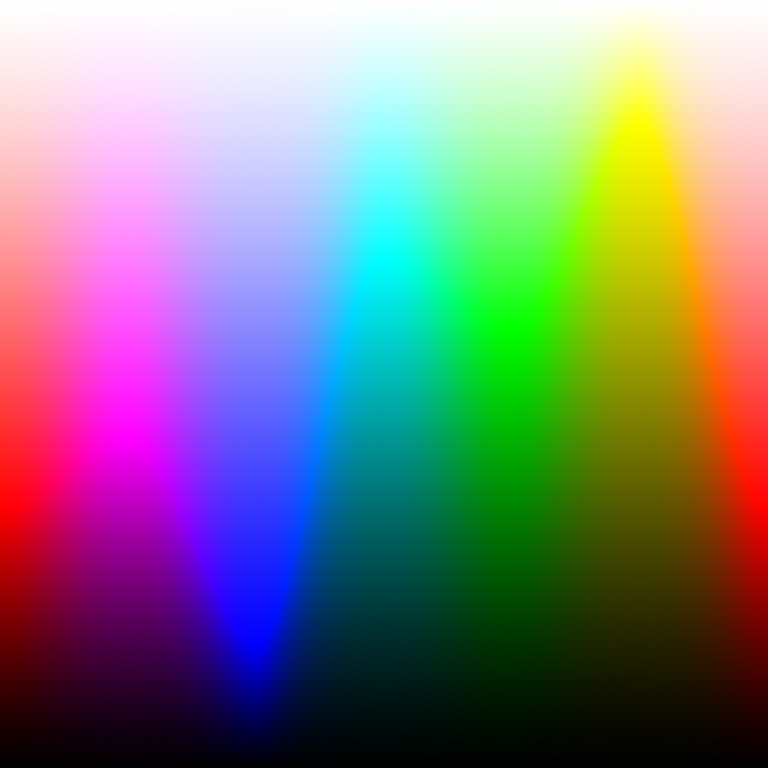
Write a WebGL 1 fragment shader that draws this background.

```glsl
precision highp float;
// A full spectrum chart: hue runs right to left, luma rises from black to white.
// Each pure hue sits at the height of its own luma, so the vivid colours form
// a zigzag ridge; below it they fade to black and above it to white.

uniform vec2 u_resolution;

const vec3 LUMA_WEIGHTS = vec3(0.299, 0.587, 0.114);
const vec3 HUE_OFFSETS = vec3(0.0, 4.0, 2.0);
const float LUMA_EASING = 0.5;   // 0 = linear ramp, 1 = full S-curve
const float HUE_EASING = 1.0;    // widens the bands around the pure hues

// Saturated colour for a hue in 0..1, with eased channel ramps.
vec3 pureHue(float hue) {
  vec3 ramp = abs(mod(hue * 6.0 + HUE_OFFSETS, 6.0) - 3.0) - 1.0;
  ramp = clamp(ramp, 0.0, 1.0);
  return mix(ramp, ramp * ramp * (3.0 - 2.0 * ramp), HUE_EASING);
}

// Darken or whiten a pure colour until it has the wanted luma.
vec3 withLuma(vec3 pure, float luma) {
  float pureLuma = dot(pure, LUMA_WEIGHTS);
  vec3 shade = pure * luma / pureLuma;
  vec3 tint = mix(pure, vec3(1.0), (luma - pureLuma) / (1.0 - pureLuma));
  return luma < pureLuma ? shade : tint;
}

void main() {
  vec2 uv = gl_FragCoord.xy / u_resolution;

  // Ease the vertical ramp so black and white settle gently at the borders.
  float luma = mix(uv.y, smoothstep(0.0, 1.0, uv.y), LUMA_EASING);
  vec3 color = withLuma(pureHue(1.0 - uv.x), luma);

  gl_FragColor = vec4(clamp(color, 0.0, 1.0), 1.0);
}
```
